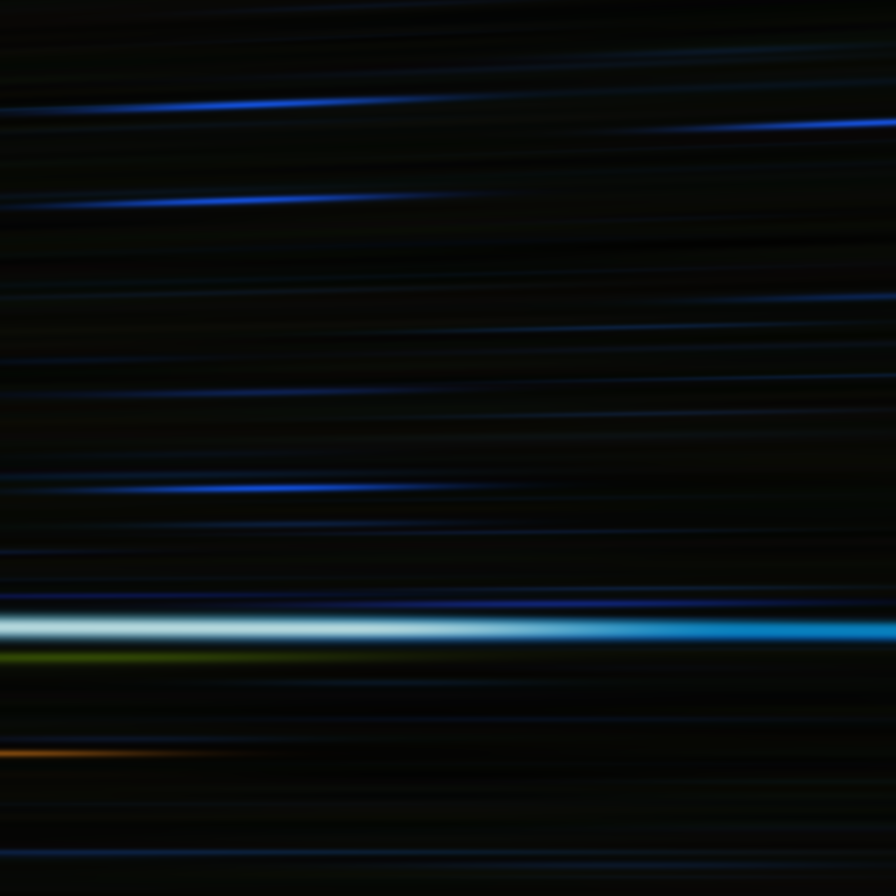
Reproduce this background procedurally as a three.js fragment shader.

```glsl
// Thin blue light streaks over near-black, with one pale cyan beam low down.
// Each streak is a stretched Gaussian whose tilt grows with height;
// stretched value noise adds faint horizontal grain.
#define FAINT_COUNT 46
#define BRIGHT_COUNT 6
#define TILT 0.055
#define LEVEL_HEIGHT 0.25
#define GRAIN_SCALE vec2(2.2, 125.0)
#define BASE_COLOR vec3(0.026, 0.030, 0.018)
#define FAINT_BLUE vec3(0.035, 0.150, 0.370)
#define BRIGHT_BLUE vec3(0.050, 0.270, 0.800)
#define BEAM_CYAN vec3(0.030, 0.500, 0.740)
#define BEAM_WHITE vec3(0.700, 0.840, 0.860)

varying vec2 vUv;

float hash(vec2 p) {
  p = fract(p * vec2(0.1731, 0.3179));
  p += dot(p, p.yx + 19.19);
  return fract((p.x + p.y) * p.x * 7.31);
}

float valueNoise(vec2 p) {
  vec2 cell = floor(p);
  vec2 f = fract(p);
  f = f * f * (3.0 - 2.0 * f);
  float low = mix(hash(cell), hash(cell + vec2(1.0, 0.0)), f.x);
  float high = mix(hash(cell + vec2(0.0, 1.0)), hash(cell + vec2(1.0)), f.x);
  return mix(low, high, f.y);
}

// Streaks lie level near the bottom and rise to the right higher up.
float slopeAt(float y) {
  return TILT * max(y - LEVEL_HEIGHT, 0.0);
}

// size holds the half length and the half thickness.
float streak(vec2 p, vec2 center, vec2 size) {
  vec2 d = p - center;
  d.y -= slopeAt(center.y) * d.x;
  d /= size;
  return exp(-dot(d, d));
}

vec3 grain(vec2 p) {
  vec2 q = vec2(p.x, p.y - slopeAt(p.y) * (p.x - 0.5)) * GRAIN_SCALE;
  float shade = 0.45 + 0.65 * valueNoise(q) + 0.45 * valueNoise(q * vec2(0.7, 0.31) + 37.0);
  vec3 tint = vec3(valueNoise(q + 71.0), valueNoise(q + 113.0), valueNoise(q + 167.0));
  return BASE_COLOR * shade + 0.016 * (tint - 0.5);
}

vec3 faintStreaks(vec2 p) {
  float sum = 0.0;
  for (int i = 0; i < FAINT_COUNT; i++) {
    float id = float(i);
    float pick = hash(vec2(id, 3.0));
    float y = (id + hash(vec2(id, 11.0))) / float(FAINT_COUNT);
    vec2 center = vec2(hash(vec2(id, 23.0)) * 1.1 - 0.05, y);
    vec2 size = vec2(mix(0.14, 0.42, hash(vec2(id, 41.0))),
                     mix(0.0024, 0.0050, hash(vec2(id, 59.0))));
    float strength = (0.10 + 0.50 * pick * pick) * mix(0.6, 1.0, step(0.3, y));
    sum += strength * streak(p, center, size);
  }
  return FAINT_BLUE * sum;
}

// Every third bright streak sits at the right edge, the rest left of center.
vec3 brightStreaks(vec2 p) {
  float sum = 0.0;
  for (int i = 0; i < BRIGHT_COUNT; i++) {
    float id = float(i);
    float right = step(1.5, mod(id, 3.0));
    float last = step(4.5, id);
    vec2 center = vec2(mix(0.28, 0.97, right), 0.455 + 0.107 * min(id, 4.0) - 0.020 * last);
    center.x += 0.06 * (hash(vec2(id, 83.0)) - 0.5);
    float strength = 1.0 - 0.65 * step(abs(id - 1.5), 0.6);
    sum += strength * streak(p, center, vec2(0.18, 0.0042));
  }
  return BRIGHT_BLUE * sum;
}

// The beam is white on the left and turns cyan, with a blue lower fringe.
vec3 addBeam(vec3 color, vec2 p) {
  float fade = smoothstep(0.25, 0.95, p.x);
  float d = p.y - 0.300 + 0.005 * p.x;
  float body = exp(-pow(abs(d) / mix(0.0155, 0.0110, fade), 3.0));
  float core = exp(-pow(abs(d - 0.002 * fade) / 0.0110, 2.0));
  vec3 edge = mix(BEAM_CYAN, vec3(0.0, 0.30, 0.70), smoothstep(0.0, -0.012, d) * 0.7);
  edge = mix(edge, vec3(0.22, 0.45, 0.50), 0.7 * (1.0 - smoothstep(0.1, 0.5, p.x)));
  vec3 light = mix(edge, BEAM_WHITE, core * (1.0 - smoothstep(0.38, 0.85, p.x)));
  return mix(color, light, body);
}

void main() {
  vec2 p = vUv;
  vec3 color = grain(p) + faintStreaks(p) + brightStreaks(p);

  // Blue companions above the beam, long blue lines near the bottom edge
  color += vec3(0.03, 0.11, 0.42) * streak(p, vec2(0.62, 0.326), vec2(0.30, 0.0045));
  color += vec3(0.02, 0.05, 0.26) * streak(p, vec2(0.10, 0.335), vec2(0.35, 0.0035));
  color += vec3(0.02, 0.09, 0.20) * streak(p, vec2(0.15, 0.049), vec2(0.60, 0.0035));

  // Dark gaps, then the green and amber streaks at the left edge
  color *= 1.0 - 0.7 * streak(p, vec2(0.10, 0.160), vec2(0.70, 0.0160));
  color *= 1.0 - 0.8 * streak(p, vec2(0.80, 0.728), vec2(0.35, 0.0070));
  color += vec3(0.16, 0.25, 0.00) * streak(p, vec2(0.05, 0.266), vec2(0.36, 0.0065));
  color += vec3(0.48, 0.27, 0.05) * streak(p, vec2(-0.02, 0.159), vec2(0.19, 0.0042));

  gl_FragColor = vec4(clamp(addBeam(color, p), 0.0, 1.0), 1.0);
}
```
